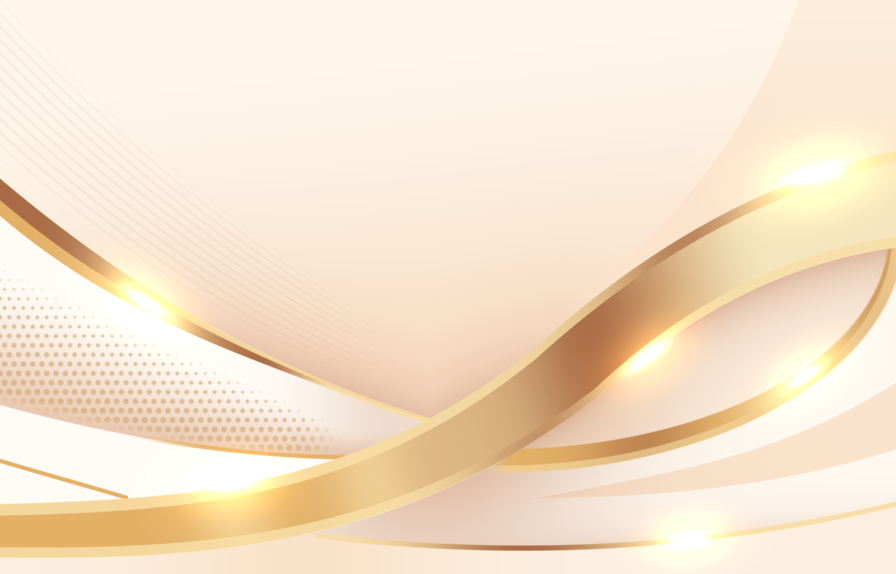
This background is drawn by a Shadertoy shader. Its source:

```glsl
const vec2 CANVAS = vec2(7.68, 4.92);
const vec3 CREAM = vec3(0.995, 0.965, 0.92);
const vec3 WHITE = vec3(1.0, 0.988, 0.965);
const vec3 PEACH = vec3(0.98, 0.875, 0.775);
const vec3 TAN = vec3(0.84, 0.67, 0.56);
const vec3 GOLD = vec3(0.89, 0.69, 0.40);
const vec3 PALE = vec3(0.97, 0.87, 0.65);
const vec3 BRONZE = vec3(0.66, 0.42, 0.27);

// Height of a cubic Bernstein curve from x0 to x1
float curve(float x, float x0, float x1, vec4 h) {
  float t = clamp((x - x0) / (x1 - x0), 0.0, 1.0), s = 1.0 - t;
  return dot(h, vec4(s * s * s, 3.0 * s * s * t, 3.0 * s * t * t, t * t * t));
}

float fill(float d, float px) { return smoothstep(-px, px, d); }

float bump(float x, float centre, float width) {
  float d = (x - centre) / width;
  return exp(-d * d);
}

float ellipse(vec2 p, vec2 centre, vec2 radii) {
  return (1.0 - length((p - centre) / radii)) * radii.y;
}

// Stretched halo with a bright core
vec3 glint(vec2 p, vec2 centre, float angle, float size) {
  vec2 a = vec2(cos(angle), sin(angle)), d = (p - centre) / size;
  vec2 q = vec2(dot(d, a), dot(d, vec2(-a.y, a.x)));
  return exp(-dot(q * vec2(1.5, 4.5), q)) * vec3(0.30, 0.22, 0.08)
    + exp(-dot(q * vec2(7.0, 90.0), q)) * vec3(0.7, 0.7, 0.6);
}

// Large arc, soft shadow and fine contour lines
vec3 backdrop(vec2 p, float edge, float top, float px) {
  vec3 col = mix(CREAM, PEACH, smoothstep(0.0, 3.3, 4.6 - p.y + 0.12 * (p.x - 3.0)));
  vec3 outer = mix(PEACH, CREAM, 0.15 + 0.4 * smoothstep(3.4, 5.0, p.y));
  col = mix(col, outer, 0.85 * fill(length(p - vec2(1.7, 6.72)) - 5.45, px));
  float rise = max(p.y - max(edge, top), 0.0);
  float reach = smoothstep(0.3, 3.0, p.x) * (1.0 - smoothstep(3.8, 5.4, p.x));
  col = mix(col, TAN, 0.65 * reach * exp(-rise / 0.32));
  float level = (p.y - edge) / mix(1.7, 0.65, min(p.x / 3.8, 1.0));
  float line = 1.0 - smoothstep(0.06, 0.2, abs(fract(level * 15.0) - 0.5));
  float fade = smoothstep(0.05, 0.25, level) * (1.0 - smoothstep(0.7, 1.0, level));
  return mix(col, TAN, 0.16 * line * fade * (1.0 - smoothstep(2.2, 3.9, p.x)));
}

// Pale panel with a halftone field
vec3 leftPanel(vec2 p, float px) {
  float base = curve(p.x, 0.0, 2.9, vec4(1.45, 1.18, 1.02, 1.0));
  float h = (p.y - base) / (mix(2.75, 1.25, min(p.x / 3.0, 1.0)) - base);
  vec3 col = mix(mix(TAN, PEACH, 0.45), WHITE, smoothstep(-0.25, 0.95, h));
  col = mix(col, TAN, 0.4 * bump(p.x, 3.4, 0.7));
  vec2 grid = p / 0.08;
  grid.x += 0.5 * mod(floor(grid.y), 2.0);
  float radius = 0.36 * sqrt(clamp(1.0 - h, 0.0, 1.0));
  float dots = fill(radius - length(fract(grid) - 0.5), px / 0.08);
  float fade = smoothstep(0.0, 0.12, h) * (1.0 - smoothstep(0.7, 1.0, h));
  fade *= 1.0 - smoothstep(2.5, 3.0, p.x);
  col = mix(col, vec3(0.83, 0.66, 0.46), 0.65 * dots * fade);
  col = mix(col, WHITE, fill(base - p.y, px));
  col = mix(col, GOLD, fill(0.018 - abs(p.y - base), px) * smoothstep(1.0, 1.9, p.x));
  float strand = p.y - curve(p.x, 0.0, 1.1, vec4(0.97, 0.86, 0.76, 0.65));
  return mix(col, GOLD, fill(0.018 - abs(strand), px) * step(p.x, 1.1));
}

// Tapering edge whose lit and dark faces swap at a twist
vec3 leftEdge(vec3 col, float x, float depth, float px) {
  float thick = mix(0.32, 0.05, smoothstep(0.0, 3.0, x));
  float dark = mix(fill(thick * 0.58 - depth, px), fill(depth - thick * 0.38, px),
    smoothstep(1.15, 1.35, x));
  vec3 lit = mix(GOLD, PALE, smoothstep(0.2, 1.5, x) * 0.8);
  vec3 shade = mix(BRONZE, PALE, max(bump(x, 1.3, 0.5), smoothstep(2.2, 2.9, x)));
  return mix(col, mix(lit, shade, dark), fill(depth, px) * fill(thick - depth, px));
}

// Sweep, thread and curled loop under the ribbon
vec3 lowerArea(vec2 p, float drop, float px) {
  float high = curve(p.x, 4.6, 7.68, vec4(0.65, 0.85, 0.98, 1.64));
  float low = curve(p.x, 4.6, 7.68, vec4(0.65, 0.66, 0.74, 1.07));
  vec3 col = mix(WHITE, CREAM, 0.5);
  col = mix(col, PEACH, 0.85 * fill(high - p.y, px) * fill(p.y - low, px));
  col = mix(col, TAN, 0.75 * bump(p.x, 4.1, 1.6) * exp(-drop * 0.9));
  float thread = p.y - curve(p.x, 2.7, 7.68, vec4(0.33, 0.13, 0.20, 0.60));
  col = mix(col, TAN, 0.4 * exp(-max(thread, 0.0) / 0.16) * bump(p.x, 5.6, 1.7));
  vec3 ground = mix(CREAM, PEACH, 0.3 + 0.6 * bump(p.x, 2.6, 1.3));
  col = mix(col, ground, max(fill(-thread, px), 1.0 - smoothstep(2.5, 2.8, p.x)));
  vec3 threadCol = mix(PALE, BRONZE, bump(p.x, 4.5, 0.8));
  col = mix(col, threadCol, fill(0.022 - abs(thread), px) * step(2.7, p.x));
  float outer = ellipse(p, vec2(4.3, 2.92), vec2(3.45, 2.05));
  float inner = ellipse(p, vec2(4.3, 2.92), vec2(3.32, 1.85));
  vec3 inside = mix(mix(CREAM, PEACH, 0.35), TAN, 0.8 * exp(-drop / 0.28));
  inside = mix(inside, TAN, 0.3 * bump(p.x, 5.2, 0.8));
  vec3 metal = mix(GOLD, BRONZE, 0.6 * bump(p.x, 5.5, 0.5) + 0.35 * bump(p.x, 7.5, 0.25));
  metal = mix(metal, PALE, max(bump(p.x, 6.8, 0.45), fill(0.06 - outer, px) * 0.6));
  metal = mix(metal, inside, fill(inner, px));
  return mix(col, metal, fill(outer, px) * smoothstep(4.1, 4.4, p.x));
}

// Shifting reflections between narrow bevels
vec3 ribbon(vec2 p, float top, float bottom, float px) {
  float s = p.x + 0.25 * (p.y - 0.5 * (top + bottom));
  vec3 col = mix(GOLD, vec3(0.86, 0.71, 0.52), smoothstep(2.3, 4.0, s));
  col = mix(col, PALE, 0.6 * bump(s, 2.0, 0.35) + 0.6 * bump(s, 3.2, 0.35));
  col = mix(col, BRONZE, 0.95 * bump(s, 5.1, 0.55));
  col = mix(col, vec3(0.96, 0.90, 0.74), smoothstep(5.6, 6.6, s));
  vec3 upper = mix(PALE, BRONZE, 0.85 * bump(p.x, 5.85, 0.6));
  vec3 lower = mix(PALE, BRONZE, 0.65 * bump(p.x, 4.6, 0.6));
  col = mix(col, upper, 0.85 * fill(0.10 - top + p.y, px));
  return mix(col, lower, 0.85 * fill(0.09 - p.y + bottom, px));
}

void mainImage(out vec4 fragColor, in vec2 fragCoord) {
  vec2 p = fragCoord / iResolution.xy * CANVAS;
  float px = CANVAS.x / iResolution.x;
  float edge = curve(p.x, 0.0, 3.7, vec4(3.39, 2.34, 1.70, 1.33));
  float top = p.x < 4.6 ? curve(p.x, 0.0, 4.6, vec4(0.60, 0.64, 0.70, 1.95))
    : curve(p.x, 4.6, 7.68, vec4(1.95, 2.88, 3.40, 3.63));
  float bottom = p.x < 5.1 ? curve(p.x, 0.0, 5.1, vec4(0.14, 0.12, 0.20, 1.50))
    : curve(p.x, 5.1, 7.68, vec4(1.50, 2.30, 2.68, 2.80));
  vec3 col = backdrop(p, edge, top, px);
  col = mix(col, leftPanel(p, px), fill(edge - p.y, px));
  col = leftEdge(col, p.x, edge - p.y, px);
  col = mix(col, lowerArea(p, max(bottom - p.y, 0.0), px), fill(bottom - p.y, px));
  col = mix(col, ribbon(p, top, bottom, px), fill(top - p.y, px) * fill(p.y - bottom, px));
  col += glint(p, vec2(1.25, 2.32), -0.58, 0.5) + glint(p, vec2(5.55, 1.87), 0.65, 0.5);
  col += glint(p, vec2(7.0, 3.42), 0.25, 0.6) + glint(p, vec2(6.9, 1.70), 0.6, 0.4);
  col += glint(p, vec2(2.0, 0.77), 0.15, 0.5) + glint(p, vec2(5.9, 0.30), 0.12, 0.4);
  fragColor = vec4(min(col, 1.0), 1.0);
}
```
